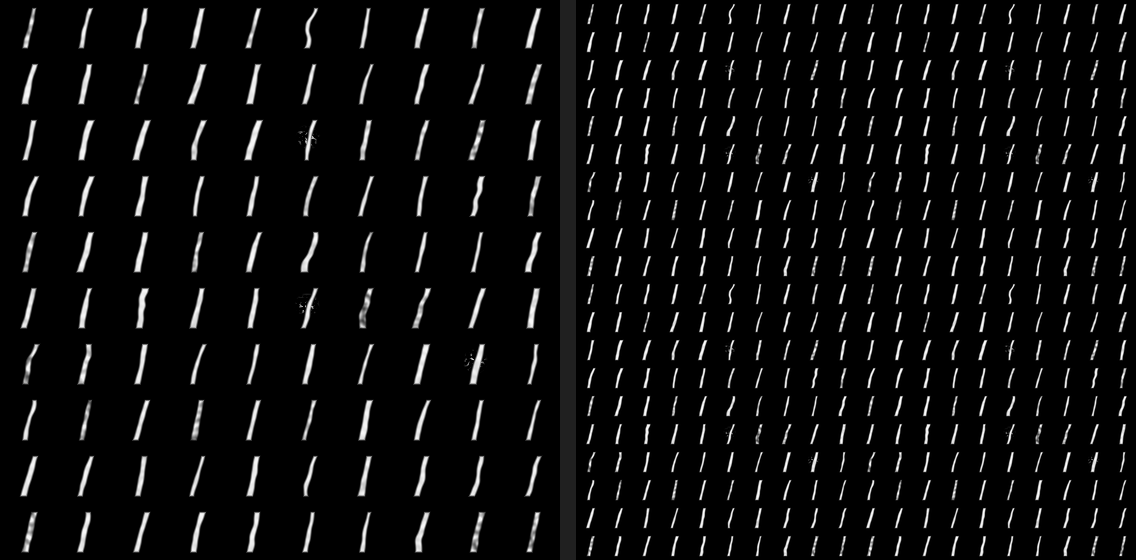
Left: one tile. Right: repeated 2 by 2.
Reproduce this pattern procedurally as a Shadertoy shader.

```glsl
// Ten by ten grid of soft white slanted pen strokes on black, each bent, worn and weighted differently.

const float REPEATS = 10.0;
const float HALF_HEIGHT = 0.352;               // in cells
const float EDGE_SOFTNESS = 0.024;             // in cells
const vec2 STROKE_CENTER = vec2(0.527, 0.496); // in cells
const vec3 PAPER = vec3(0.0);
const vec3 INK = vec3(0.97);

// Two random values in 0..1 from a lattice point and a seed
vec2 hash2(vec2 cell, float seed) {
    uvec3 v = uvec3(ivec3(vec3(cell, seed))) * 1664525u + 1013904223u;
    v.x += v.y * v.z; v.y += v.z * v.x; v.z += v.x * v.y;
    v ^= v >> 16u;
    v.x += v.y * v.z; v.y += v.z * v.x;
    return vec2(v.xy >> 8u) / 16777216.0;
}

float latticeGradient(vec2 corner, vec2 offset, float period) {
    float angle = 6.2831853 * hash2(mod(corner, period), 7.0).x;
    return dot(vec2(cos(angle), sin(angle)), offset);
}

// Gradient noise that wraps after a whole number of lattice steps
float wrappedNoise(vec2 p, float period) {
    vec2 i = floor(p), f = fract(p);
    vec2 u = f * f * f * (f * (f * 6.0 - 15.0) + 10.0);
    vec2 e = vec2(1.0, 0.0);
    float low = mix(latticeGradient(i, f, period),
                    latticeGradient(i + e.xy, f - e.xy, period), u.x);
    float high = mix(latticeGradient(i + e.yx, f - e.yx, period),
                     latticeGradient(i + e.xx, f - e.xx, period), u.x);
    return mix(low, high, u.y);
}

float softFill(float dist, float softness) {
    return 1.0 - smoothstep(-softness, softness, dist);
}

// Flat-ended slanted stroke with a bowed, wavering spine
float strokeDistance(vec2 p, float slope, float bow, float waver, float halfWidth) {
    float t = p.y / HALF_HEIGHT;
    float spine = slope * p.y + bow * (t * t - 0.4) + waver;
    float side = abs(p.x - spine) / sqrt(1.0 + slope * slope) - halfWidth;
    return max(side, abs(p.y) - HALF_HEIGHT);
}

// Ink spatter around the middle of a damaged stroke
float spatter(vec2 p, vec2 grid) {
    float grain = wrappedNoise(grid * 18.0, REPEATS * 18.0);
    float reach = 1.0 - smoothstep(0.05, 0.24, length(p - vec2(-0.04, 0.05)));
    return 0.8 * reach * smoothstep(0.08, 0.4, grain);
}

float strokeInk(vec2 grid) {
    vec2 cell = mod(floor(grid), REPEATS);
    vec2 p = fract(grid) - STROKE_CENTER;
    float t = p.y / HALF_HEIGHT;

    // Character of this repeat
    vec2 lean = hash2(cell, 1.0);
    vec2 weight = hash2(cell, 2.0);
    vec2 wear = hash2(cell, 3.0);
    p.x -= 0.012 * (hash2(cell, 4.0).x - 0.5);

    float slope = mix(0.18, 0.31, lean.x);
    float bow = mix(-0.008, 0.034, lean.y * lean.y);
    float shake = mix(0.015, 0.09, pow(wear.y, 5.0));
    float waver = shake * wrappedNoise(vec2(cell.x * 4.0 + 0.5, grid.y * 4.0), REPEATS * 4.0);

    // Uneven width: heavier foot, occasional swelling
    float swelling = wrappedNoise(vec2(cell.x * 5.0 + 2.5, grid.y * 5.0), REPEATS * 5.0);
    float halfWidth = mix(0.029, 0.050, weight.x) - 0.006 * t * weight.y + 0.014 * swelling;

    // A few strokes are faded and patchy, most are solid
    float fade = 0.08 + 0.55 * pow(wear.x, 5.0);
    float patches = wrappedNoise(grid * 9.0, REPEATS * 9.0);
    float density = clamp(1.0 - fade * (0.45 - 0.15 * t + 1.5 * patches), 0.15, 1.0);

    float dist = strokeDistance(p, slope, bow, waver, halfWidth);
    float ink = density * softFill(dist, EDGE_SOFTNESS);
    float damaged = step(0.975, hash2(cell, 5.0).x);
    return max(ink, damaged * spatter(p, grid));
}

void mainImage(out vec4 fragColor, in vec2 fragCoord) {
    vec2 grid = fragCoord / iResolution.xy * REPEATS;
    fragColor = vec4(mix(PAPER, INK, strokeInk(grid)), 1.0);
}
```
